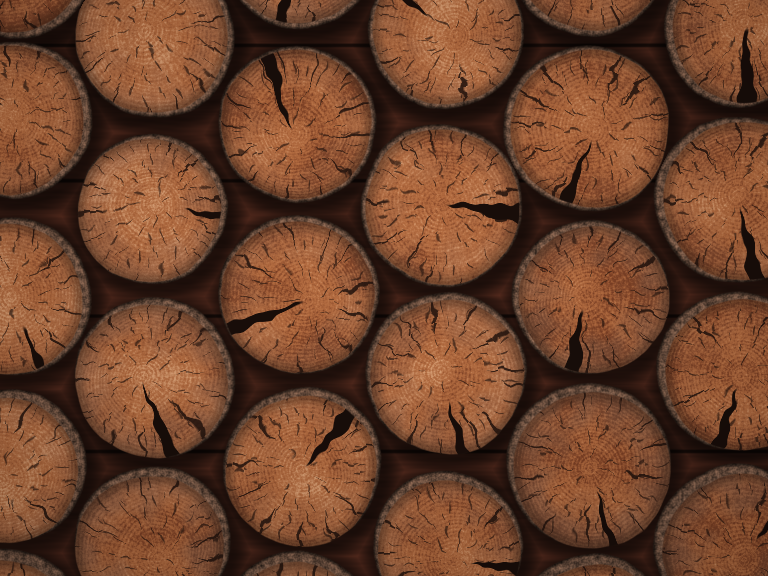
This texture is drawn by a Shadertoy shader. Its source:

```glsl
const float TAU = 6.2831853;

// Layout, in units of canvas height
const vec2 PITCH = vec2(0.251, 0.292);
const vec2 ORIGIN = vec2(0.02, 0.784);
const float STAGGER = 0.52;
const float JITTER = 0.018;
const float RADIUS_MIN = 0.129;
const float RADIUS_MAX = 0.144;
const vec2 VIEWPOINT = vec2(0.65, 0.80);
const float TILT = 0.11;
const float FACE_SIZE = 0.955;
const float RINGS = 21.0;
const float PLANK_HEIGHT = 0.235;

// Colours
const vec3 WOOD_DARK = vec3(0.46, 0.235, 0.135);
const vec3 WOOD_MID = vec3(0.66, 0.395, 0.235);
const vec3 WOOD_PALE = vec3(0.80, 0.585, 0.425);
const vec3 WOOD_GREY = vec3(0.53, 0.36, 0.27);
const vec3 SIDE = vec3(0.46, 0.34, 0.27);
const vec3 CRACK = vec3(0.12, 0.065, 0.045);
const vec3 PLANK = vec3(0.36, 0.18, 0.125);

vec2 hash2(vec2 p) {
    vec3 h = fract(p.xyx * vec3(0.1031, 0.1030, 0.0973));
    h += dot(h, h.yzx + 33.33);
    return fract((h.xx + h.yz) * h.zy);
}

float corner(vec2 cell, vec2 offset) {
    float a = TAU * hash2(cell).x;
    return dot(vec2(cos(a), sin(a)), offset);
}

// Gradient noise, roughly -1 to 1
float noise(vec2 p) {
    vec2 i = floor(p), f = p - i;
    vec2 u = f * f * f * (f * (f * 6.0 - 15.0) + 10.0);
    vec2 e = vec2(1.0, 0.0);
    float low = mix(corner(i, f), corner(i + e, f - e), u.x);
    float high = mix(corner(i + e.yx, f - e.yx), corner(i + 1.0, f - 1.0), u.x);
    return 1.5 * mix(low, high, u.y);
}

float outline(vec2 q, float seed) {
    vec2 dir = q / max(length(q), 0.001);
    return 1.0 + 0.035 * noise(dir * 1.1 + seed) + 0.008 * noise(dir * 5.0 + seed);
}

// Jagged radial splits, one per angular sector
float splits(vec2 q, float seed, float count, vec2 startRange, vec2 lengthRange, float width, float aa) {
    float r = length(q);
    float jog = 0.07 * noise(q * 5.0 + seed) + 0.035 * (hash2(vec2(floor(r * 13.0), seed)).x - 0.5);
    float s = (atan(q.y, q.x) + jog / max(r, 0.15)) / TAU * count;
    float id = mod(floor(s), count);
    vec2 h = hash2(vec2(id * 3.7, seed));
    vec2 g = hash2(vec2(seed, id * 5.3 + 9.0));
    float across = abs(fract(s) - 0.5 - 0.5 * (h.x - 0.5)) * TAU / count * r;
    float t = (r - mix(startRange.x, startRange.y, h.y)) / mix(lengthRange.x, lengthRange.y, g.x);
    float profile = max(4.0 * t * (1.0 - t), 0.0);
    float w = width * profile * (0.5 + g.y);
    return clamp((w - across) / aa + 0.5, 0.0, 1.0) * smoothstep(0.0, 0.35, profile);
}

// One wide wedge opening towards the rim
float wedge(vec2 q, float seed, float aa) {
    vec2 h = hash2(vec2(seed, 71.0)), g = hash2(vec2(seed, 37.0));
    vec2 dir = vec2(cos(TAU * h.x), sin(TAU * h.x));
    float along = dot(q, dir);
    float across = abs(dot(q, vec2(-dir.y, dir.x)) + 0.05 * noise(q * 5.0 + seed));
    float start = mix(0.0, 0.45, h.y);
    float halfWidth = mix(0.07, 0.14, g.x) * (along - start) + 0.008;
    return clamp((halfWidth - across) / aa + 0.5, 0.0, 1.0) * smoothstep(start - 0.02, start + 0.08, along);
}

vec3 planks(vec2 p) {
    float row = p.y / PLANK_HEIGHT + 0.08;
    float grain = noise(p * vec2(7.0, 70.0)) + 0.6 * noise(p * vec2(25.0, 190.0));
    float joint = abs(fract(row) - 0.5) * PLANK_HEIGHT;
    vec3 color = PLANK * (0.88 + 0.16 * grain + 0.3 * hash2(vec2(floor(row + 0.5), 4.0)).x);
    return color * mix(0.35, 1.0, smoothstep(0.001, 0.005, abs(joint - 0.5 * PLANK_HEIGHT)));
}

vec3 cutFace(vec2 q, float f, float seed, float aa) {
    vec2 h = hash2(vec2(seed, 13.0)), g = hash2(vec2(seed, 29.0));
    vec2 center = (h - 0.5) * 0.35 * (1.0 - min(f, 1.0));
    vec2 v = q - center;
    float r = length(v);
    vec2 dir = v / max(r, 0.001);

    // Growth rings, rays and saw grain
    float ring = sin(TAU * (r * RINGS + 0.7 * noise(q * 2.5 + seed)));
    ring *= 0.6 + 0.5 * noise(q * 3.0 - seed);
    float bands = noise(vec2(r * 11.0, seed));
    float rays = noise(dir * 13.0 + r * 1.5 + seed);
    float grain = noise(q * 24.0 + seed) + 0.8 * noise(q * 48.0 - seed);
    float patches = noise(q * 1.6 + seed * 1.7);
    float tone = 0.50 + 0.36 * (g.x - 0.5) + 0.11 * ring + 0.10 * bands + 0.10 * rays;
    tone += 0.16 * grain + 0.20 * patches + 0.16 * (0.5 - r);
    vec3 color = mix(WOOD_DARK, WOOD_MID, smoothstep(0.1, 0.58, tone));
    color = mix(color, WOOD_PALE, smoothstep(0.52, 1.0, tone));
    float weather = smoothstep(0.3, 1.0, f + 0.35 * noise(q * 3.0 + seed + 8.0));
    color = mix(color, WOOD_GREY * (0.75 + 0.5 * tone), weather * (0.15 + 0.5 * g.y));
    color *= mix(1.0, 0.72, smoothstep(0.82, 1.0, f));

    // Drying cracks
    float cracks = splits(v, seed, 13.0, vec2(0.4, 0.95), vec2(0.5, 0.9), 0.017, aa);
    for (float k = 0.0; k < 4.0; k++) {
        float from = 0.10 + 0.19 * k;
        cracks = max(cracks, 0.75 * splits(v, seed + k * 7.0 + 3.0, 7.0 + 6.0 * k,
            vec2(from, from + 0.15), vec2(0.10, 0.28), 0.010, aa));
    }
    color = mix(color, CRACK, 0.85 * cracks);
    return mix(color, CRACK * 0.75, wedge(v, seed, aa));
}

void mainImage(out vec4 fragColor, in vec2 fragCoord) {
    vec2 p = fragCoord / iResolution.y;
    float column = floor((p.x - ORIGIN.x) / PITCH.x + 0.5);

    // Nearest log and the shadow of all neighbours
    float nearest = 1e3, shadow = 1e3, seed = 0.0, radius = 1.0;
    vec2 middle = vec2(0.0);
    for (float i = -1.0; i <= 1.0; i++) {
        float x = column + i;
        float y0 = ORIGIN.y + STAGGER * PITCH.y * mod(x, 2.0);
        float row = floor((p.y - y0) / PITCH.y + 0.5);
        for (float j = -1.0; j <= 1.0; j++) {
            vec2 id = vec2(x, row + j);
            vec2 h = hash2(id + 17.0);
            vec2 c = vec2(ORIGIN.x, y0) + id * PITCH + (h - 0.5) * JITTER;
            float size = mix(RADIUS_MIN, RADIUS_MAX, hash2(id + 53.0).x);
            float d = length(p - c) - size;
            shadow = min(shadow, length(p - c - vec2(0.006, -0.012)) - size);
            if (d < nearest) {
                nearest = d; middle = c; radius = size;
                seed = 90.0 * hash2(id + 5.0).y + 1.0;
            }
        }
    }
    vec3 color = planks(p) * mix(0.28, 1.0, smoothstep(-0.005, 0.06, shadow));

    // Log side, then its cut face
    float aa = 1.0 / (iResolution.y * radius);
    vec2 q = (p - middle) / radius;
    vec2 faceQ = (q - (middle - VIEWPOINT) * TILT) / FACE_SIZE;
    float body = length(q) / outline(q, seed);
    float f = length(faceQ) / outline(faceQ, seed);
    vec3 side = SIDE * (0.85 + 0.35 * noise(q * 14.0 + seed) + 0.25 * noise(q * 40.0));
    side *= mix(1.0, 0.4, smoothstep(0.95, 1.0, body));
    color = mix(color, side, smoothstep(aa, -aa, body - 1.0));
    color = mix(color, cutFace(faceQ, f, seed, aa), smoothstep(aa, -aa, f - 1.0));

    // Gentle corner falloff
    vec2 screen = fragCoord / iResolution.xy - vec2(0.5, 0.58);
    color *= 1.06 - 0.45 * dot(screen, screen);
    fragColor = vec4(clamp(color, 0.0, 1.0), 1.0);
}
```
